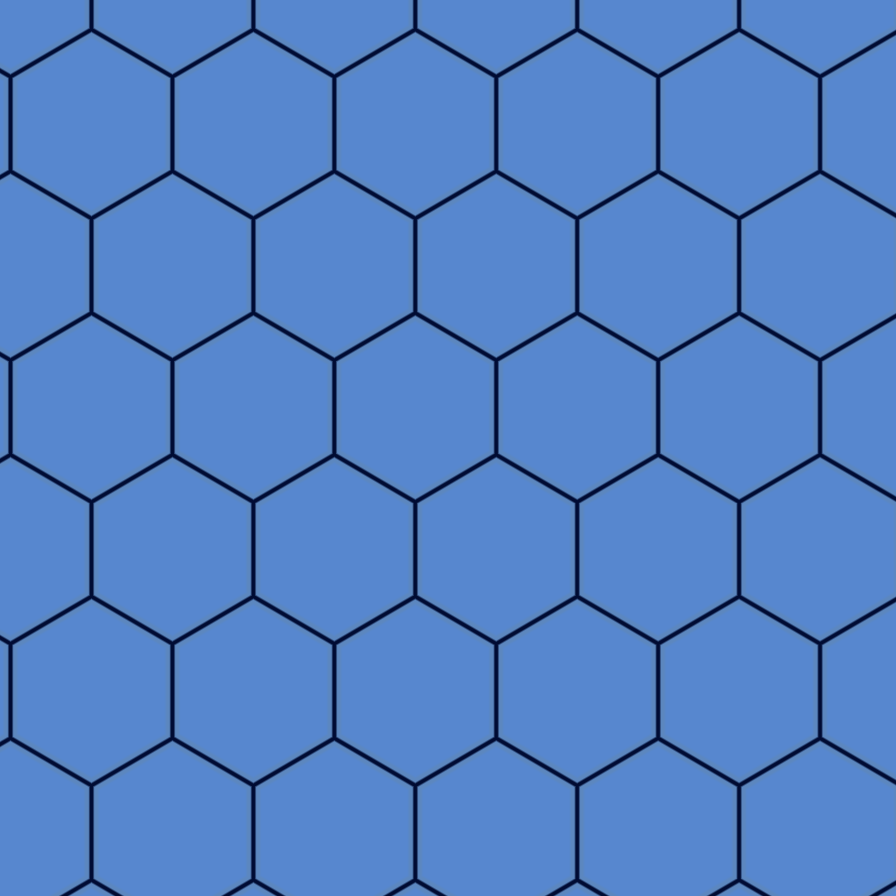
Reproduce this pattern procedurally as a three.js fragment shader.

```glsl
// Blue honeycomb of pointy-top hexagons outlined in thin dark navy lines.
// Two offset rectangular lattices give the nearest cell centre; the distance
// to that cell's border draws a soft line inside a faint greyish fringe.

varying vec2 vUv;

const float SQRT3 = 1.7320508;

const vec2 CELL_PITCH = vec2(0.1807, 0.1582);   // column and row spacing
const vec2 CELL_CENTRE = vec2(0.4635, 0.8616);  // centre of one cell
const float LINE_HALF_WIDTH = 0.0024;
const float LINE_SOFTNESS = 0.0014;
const float FRINGE_REACH = 0.0095;

const vec3 FILL_BLUE = vec3(0.34, 0.53, 0.81);
const vec3 FRINGE_BLUE = vec3(0.36, 0.53, 0.75);
const vec3 LINE_NAVY = vec3(0.0, 0.045, 0.20);

// Offset from p to the nearest point of a rectangular lattice
vec2 latticeOffset(vec2 p, vec2 period) {
  return p - period * floor(p / period + 0.5);
}

// Offset from p to the nearest hexagon centre, for cells of width 1
vec2 hexOffset(vec2 p) {
  vec2 period = vec2(1.0, SQRT3);
  vec2 a = latticeOffset(p, period);
  vec2 b = latticeOffset(p - 0.5 * period, period);
  return dot(a, a) < dot(b, b) ? a : b;
}

// Distance from a point inside a hexagon of width 1 to its border
float hexBorderDistance(vec2 offset) {
  vec2 q = abs(offset);
  return 0.5 - max(q.x, dot(q, vec2(0.5, 0.5 * SQRT3)));
}

// Soft coverage of a line, given the distance from its axis
float lineCoverage(float dist, float halfWidth, float softness) {
  return 1.0 - smoothstep(halfWidth - softness, halfWidth + softness, dist);
}

void main() {
  // Scale so that a cell is a regular hexagon of width 1
  vec2 cellSize = vec2(CELL_PITCH.x, CELL_PITCH.y * 2.0 / SQRT3);
  vec2 p = (vUv - CELL_CENTRE) / cellSize;
  float dist = hexBorderDistance(hexOffset(p)) * CELL_PITCH.x;

  // Fill, fringe, then outline
  float fringe = 1.0 - smoothstep(0.6 * FRINGE_REACH, FRINGE_REACH, dist);
  vec3 colour = mix(FILL_BLUE, FRINGE_BLUE, fringe);
  colour = mix(colour, LINE_NAVY, lineCoverage(dist, LINE_HALF_WIDTH, LINE_SOFTNESS));

  gl_FragColor = vec4(colour, 1.0);
}
```
